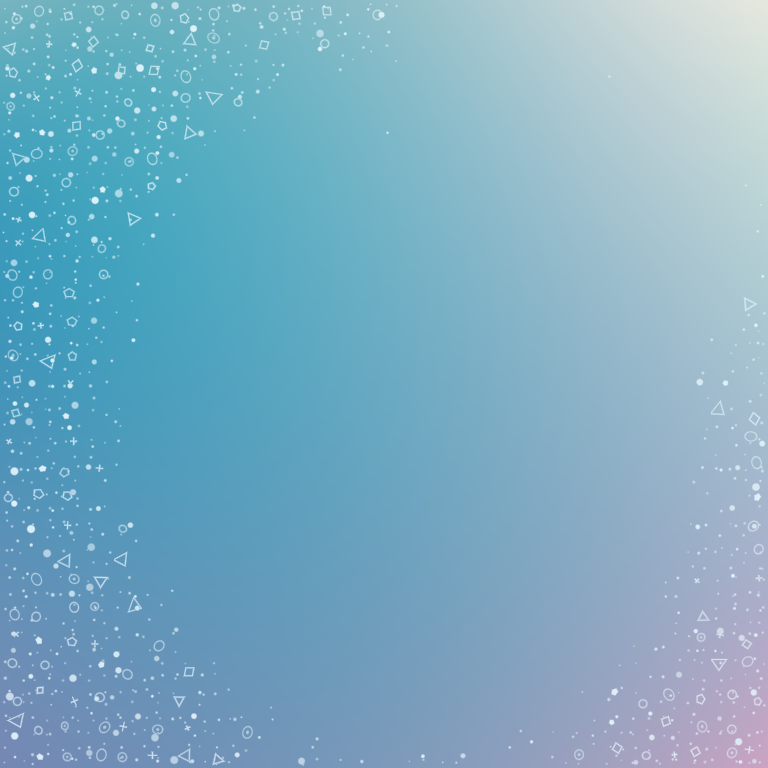
Reproduce this background procedurally as a Shadertoy shader.

```glsl
// Soft teal-to-lilac gradient with pale confetti around an empty oval.
// Sixteen colours are blended by a smooth bicubic surface; three hashed grids
// scatter outlined glyphs, dots and specks wherever the oval leaves room.

#define OVAL_CENTER vec2(0.54, 0.47)
#define OVAL_RADIUS vec2(0.37, 0.45)
#define CORNER_FADE 1.6
#define GLYPH_CELLS 27.0
#define DOT_CELLS 37.0
#define SPECK_CELLS 55.0
#define GLYPH_SIZE 0.0072
#define STROKE 0.0009
#define INK vec3(0.90, 0.96, 0.99)

const float TAU = 6.2831853;

vec3 hash3(vec2 cell) {
    vec3 q = fract(cell.xyx * vec3(0.1031, 0.1030, 0.0973));
    q += dot(q, q.yxz + 33.33);
    return fract((q.xxy + q.yzz) * q.zyx);
}

// Cubic weights for four evenly spaced knots on 0..1
vec4 cubicWeights(float t) {
    float s = 3.0 * t;
    float a = s - 1.0, b = s - 2.0, c = s - 3.0;
    return vec4(-a * b * c / 6.0, s * b * c / 2.0, -s * a * c / 2.0, s * a * b / 6.0);
}

vec3 blend(vec3 a, vec3 b, vec3 c, vec3 d, vec4 w) {
    return a * w.x + b * w.y + c * w.z + d * w.w;
}

vec3 background(vec2 uv) {
    vec4 wx = cubicWeights(uv.x);
    vec3 bottom = blend(vec3(0.46, 0.53, 0.70), vec3(0.45, 0.58, 0.72),
                        vec3(0.56, 0.62, 0.74), vec3(0.80, 0.64, 0.76), wx);
    vec3 lower = blend(vec3(0.34, 0.57, 0.72), vec3(0.36, 0.62, 0.74),
                       vec3(0.49, 0.66, 0.76), vec3(0.65, 0.71, 0.80), wx);
    vec3 upper = blend(vec3(0.23, 0.60, 0.73), vec3(0.34, 0.67, 0.76),
                       vec3(0.54, 0.72, 0.79), vec3(0.70, 0.81, 0.83), wx);
    vec3 top = blend(vec3(0.47, 0.71, 0.75), vec3(0.47, 0.71, 0.76),
                     vec3(0.69, 0.80, 0.82), vec3(0.90, 0.91, 0.87), wx);
    return blend(bottom, lower, upper, top, cubicWeights(uv.y));
}

// Depth into the confetti: negative in the oval and in the bright corner
float confettiDepth(vec2 uv) {
    float depth = length((uv - OVAL_CENTER) / OVAL_RADIUS) - 1.0;
    return depth - step(0.52, uv.x) * max(uv.y - 0.52, 0.0) * CORNER_FADE;
}

float polygon(vec2 p, float sides, float radius) {
    float sector = TAU / sides;
    float angle = mod(atan(p.y, p.x), sector) - 0.5 * sector;
    return length(p) * cos(angle) - radius;
}

float cover(float d) {
    return clamp(0.5 - d * iResolution.y / 1.4, 0.0, 1.0);
}

// Outlined circles, polygons, small crosses and filled blobs
float glyph(vec2 p, vec3 rnd) {
    float turn = TAU * rnd.x;
    p = mat2(cos(turn), sin(turn), -sin(turn), cos(turn)) * p;
    p.x *= mix(0.85, 1.3, rnd.z);
    float size = GLYPH_SIZE * mix(0.55, 1.1, rnd.z);
    float ring = abs(length(p) - size) - STROKE;
    float outline = abs(polygon(p, 3.0 + floor(rnd.x * 3.0), size * 0.8)) - STROKE;
    vec2 q = abs(p);
    float cross = max(min(q.x, q.y) - STROKE, max(q.x, q.y) - size * 0.8);
    float blob = polygon(p, 5.0, size * 0.6);
    float d = rnd.y < 0.35 ? ring : rnd.y < 0.72 ? outline : rnd.y < 0.87 ? cross : blob;
    // A tiny centre mark inside some of the rings
    if (rnd.y < 0.12) d = min(d, length(p) - size * 0.3);
    return cover(d);
}

// One jittered item per cell; kind 0 is a glyph, 1 a dot, 2 a speck
float scatter(vec2 p, float cells, int kind) {
    vec2 id = floor(p * cells);
    vec3 place = hash3(id + 17.0 * float(kind) + 3.0);
    vec3 look = hash3(id + 71.0 * float(kind) + 131.0);
    vec2 center = (id + 0.5 + (place.xy - 0.5) * 0.5) / cells;
    float depth = confettiDepth(center * iResolution.y / iResolution.xy);
    float start = kind == 0 ? 0.05 : 0.0;
    float density = step(start, depth) * mix(0.25, 0.82, smoothstep(start, 0.30, depth));
    if (place.z > density) return 0.0;
    vec2 q = p - center;
    float alpha = mix(0.55, 0.95, look.y);
    if (kind == 0) return alpha * glyph(q, look);
    float radius = kind == 1 ? mix(0.0015, 0.0052, look.x * look.x * look.x)
                             : mix(0.0008, 0.0019, look.x);
    return alpha * cover(length(q) - radius);
}

void mainImage(out vec4 fragColor, in vec2 fragCoord) {
    vec2 uv = fragCoord / iResolution.xy;
    vec2 p = fragCoord / iResolution.y;

    float ink = scatter(p, GLYPH_CELLS, 0);
    ink = max(ink, scatter(p + 0.0, DOT_CELLS, 1));
    ink = max(ink, 0.8 * scatter(p, SPECK_CELLS, 2));

    fragColor = vec4(mix(background(uv), INK, ink), 1.0);
}
```
